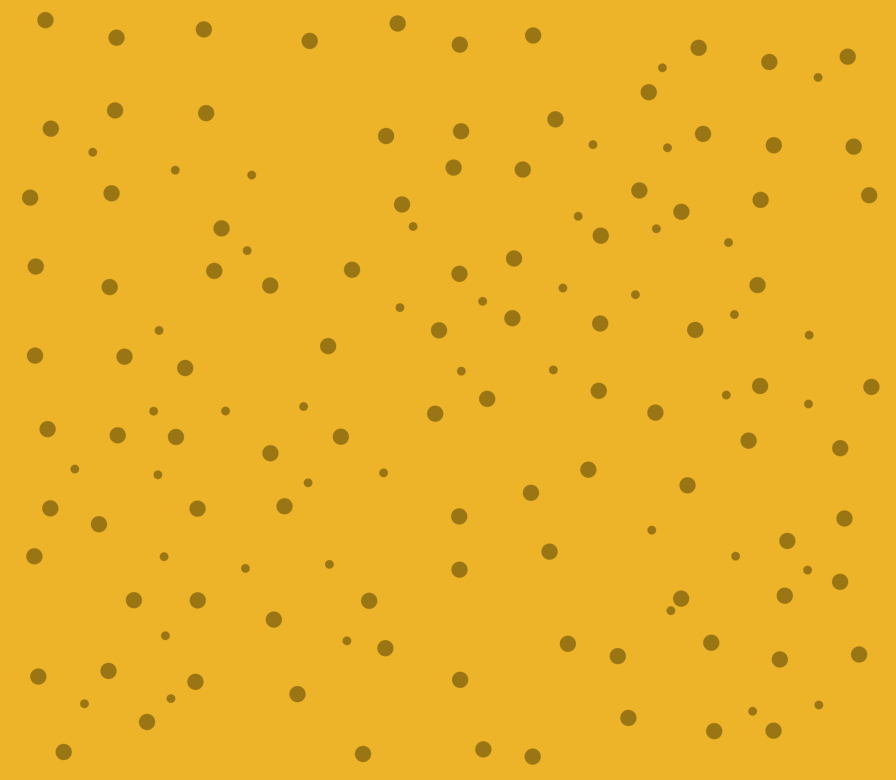
Write a WebGL 1 fragment shader that draws this pattern.

```glsl
precision highp float;
// Scattered olive dots in two sizes on a flat golden ground.
// Large dots sit in the cells of a jittered, gently bent grid; small dots
// sit near the cell corners, so the two kinds keep clear of each other.

uniform vec2 u_resolution;

const vec3 GOLD = vec3(0.929, 0.706, 0.161);
const vec3 OLIVE = vec3(0.600, 0.459, 0.078);

const vec2 GRID = vec2(11.0, 10.0);  // cells across and up the canvas
const float LARGE_RADIUS = 0.0104;   // radii in canvas heights
const float SMALL_RADIUS = 0.0056;
const float LARGE_SHARE = 0.89;      // part of the sites that hold a dot
const float SMALL_SHARE = 0.46;
const float LARGE_JITTER = 0.28;     // largest shift, in cells
const float SMALL_JITTER = 0.10;
const float BEND = 0.28;             // slow drift of the grid, in cells
const float BEND_RATE = 0.85;
const float EDGE_PIXELS = 0.8;       // half width of the soft edge
const float PI = 3.14159265;

float hash(vec2 p) {
  return fract(sin(dot(p, vec2(127.1, 311.7))) * 43758.5453);
}

vec2 hash2(vec2 p) {
  return vec2(hash(p + 17.3), hash(p + 61.9));
}

// Slow drift of a site, fading to nothing at the canvas border.
vec2 bend(vec2 site) {
  return BEND * sin(PI * site / GRID) * sin(BEND_RATE * site.yx + vec2(0.6, 2.1));
}

// Distance, in canvas heights, to the nearest dot of one kind.
// Sites lie at whole cells plus offset; those outside the margin are empty.
float dotDistance(vec2 p, vec2 cellSize, float offset, float share, float jitter, float seed) {
  vec2 home = floor(p - offset + 0.5);
  float nearest = 1.0;
  for (int j = -1; j <= 1; j++) {
    for (int i = -1; i <= 1; i++) {
      vec2 id = home + vec2(float(i), float(j));
      vec2 site = id + offset;
      vec2 inside = step(vec2(0.4), site) * step(site, GRID - 0.4);
      if (inside.x * inside.y > 0.5 && hash(id + seed) < share) {
        vec2 shift = (hash2(id + seed) * 2.0 - 1.0) * jitter;
        vec2 center = site + bend(site) + shift;
        nearest = min(nearest, length((p - center) * cellSize));
      }
    }
  }
  return nearest;
}

void main() {
  vec2 p = gl_FragCoord.xy / u_resolution * GRID;
  vec2 cellSize = u_resolution / u_resolution.y / GRID;
  float edge = EDGE_PIXELS / u_resolution.y;

  // Signed distance to the union of both kinds of dot
  float large = dotDistance(p, cellSize, 0.5, LARGE_SHARE, LARGE_JITTER, 3.7) - LARGE_RADIUS;
  float small = dotDistance(p, cellSize, 0.0, SMALL_SHARE, SMALL_JITTER, 29.1) - SMALL_RADIUS;
  float cover = 1.0 - smoothstep(-edge, edge, min(large, small));

  gl_FragColor = vec4(mix(GOLD, OLIVE, cover), 1.0);
}
```
